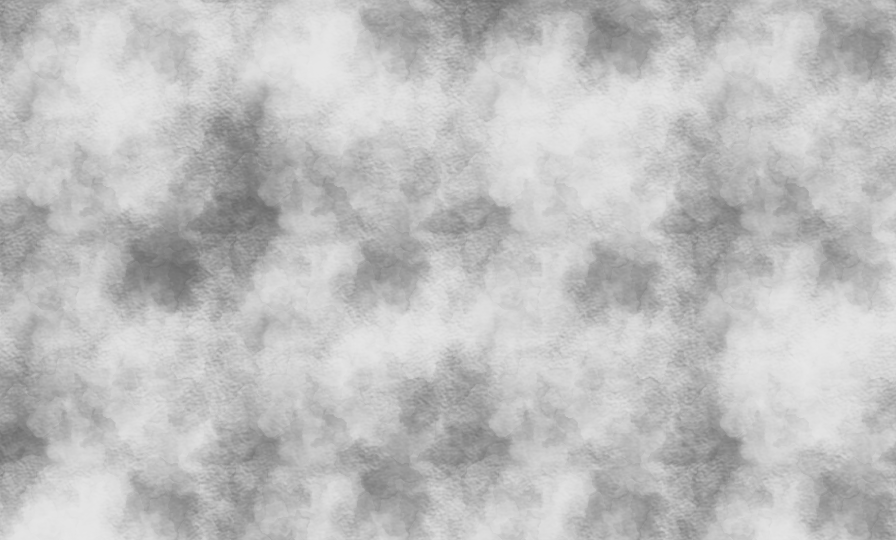
Give the GLSL for this texture, as a WebGL 2 fragment shader.

```glsl
#version 300 es
precision highp float;
// Grey watercolour clouds on rough paper: loosely tiled washes, ragged stains and fine grain.
uniform vec2 u_resolution;
out vec4 fragColor;

#define TILE 0.428          // size of the repeating wash, in canvas heights
#define BROAD_AMOUNT 1.35   // large clouds that never repeat
#define TILE_AMOUNT 0.95    // clouds that repeat with the tile
#define LAYOUT_AMOUNT 0.5   // light columns and dark bands of the tile
#define WASH_AMOUNT 0.28    // ragged wash fronts
#define STAIN_AMOUNT 0.13   // round drops
#define MOTTLE_AMOUNT 0.2   // pigment clumps
#define GRAIN_AMOUNT 0.5    // paper tooth
#define GRAIN_SCALE vec2(140.0, 185.0)
#define MID_GREY 0.764
#define CONTRAST 0.118
#define SHADOW_BEND 0.024

const float TAU = 6.2831853;
const float NO_REPEAT = 4096.0;
const float TONE_LIMIT = 2.6;

// Integer hash of a cell and a seed, two values from 0 to 1.
vec2 hash(vec2 cell, float seed) {
    uvec3 v = uvec3(ivec3(vec3(cell, seed))) * 1664525u + 1013904223u;
    v.x += v.y * v.z; v.y += v.z * v.x; v.z += v.x * v.y;
    v ^= v >> 16u;
    v.x += v.y * v.z; v.y += v.z * v.x; v.z += v.x * v.y;
    return vec2(v.yz >> 8u) / 16777216.0;
}

// Slope of one lattice corner, measured at an offset from it.
float corner(vec2 cell, vec2 offset, float period, float seed) {
    return dot(hash(mod(cell, period), seed) * 2.0 - 1.0, offset);
}

// Gradient noise that wraps after a whole number of cells, about -1 to 1.
float noise(vec2 p, float period, float seed) {
    vec2 c = floor(p), f = p - c, e = vec2(1.0, 0.0);
    vec2 s = f * f * f * (f * (f * 6.0 - 15.0) + 10.0);
    float low = mix(corner(c, f, period, seed), corner(c + e, f - e, period, seed), s.x);
    float high = mix(corner(c + e.yx, f - e.yx, period, seed), corner(c + 1.0, f - 1.0, period, seed), s.x);
    return 2.1 * mix(low, high, s.y);
}

float fbm(vec2 p, float period, float seed, int octaves) {
    float sum = 0.0, gain = 1.0;
    for (int i = 0; i < octaves; i++) {
        sum += gain * noise(p, period, seed + float(i));
        p = p * 2.0;
        period *= 2.0;
        gain *= 0.5;
    }
    return sum;
}

// Overlapping soft discs, one per jittered cell.
float stains(vec2 p, float period, float seed) {
    vec2 home = floor(p);
    float sum = 0.0;
    for (int y = -1; y <= 1; y++)
    for (int x = -1; x <= 1; x++) {
        vec2 cell = home + vec2(x, y), id = mod(cell, period);
        vec2 centre = cell + hash(id, seed), look = hash(id, seed + 1.0);
        float radius = mix(0.2, 0.65, look.x);
        float tone = look.y * 2.0 - 0.8;
        sum += tone * (1.0 - smoothstep(radius * 0.7, radius, distance(p, centre)));
    }
    return sum;
}

void main() {
    vec2 p = gl_FragCoord.xy / u_resolution.y;
    vec2 t = p / TILE;

    // Ragged displacement for crinkled edges
    vec2 ragged = vec2(fbm(t * 10.0, 10.0, 10.0, 4), fbm(t * 10.0, 10.0, 20.0, 4));
    vec2 w = t + ragged * 0.03;

    // Tile layout: light columns crossed by leaning dark bands
    float column = cos(TAU * (w.x - 0.457 + 0.07 * noise(w * 2.0, 2.0, 5.0)));
    float band = cos(TAU * (w.y - 0.4 - 0.13 * sin(TAU * (w.x - 0.94))));
    float tone = LAYOUT_AMOUNT * (column - band);

    // Soft clouds, the broad ones a little wider than tall
    tone += BROAD_AMOUNT * fbm(mat2(0.93, -0.25, 0.2, 1.15) * w + 17.3, NO_REPEAT, 30.0, 5);
    tone += TILE_AMOUNT * fbm(w * 3.0, 3.0, 40.0, 5);

    // Wash fronts: crisp on one side, fading on the other
    for (int i = 0; i < 2; i++) {
        float seed = 50.0 + 10.0 * float(i);
        float front = fbm(w * 4.0, 4.0, seed, 4);
        float wash = smoothstep(-0.05, 0.06, front) * (1.0 - smoothstep(0.05, 0.9, front));
        tone += WASH_AMOUNT * (0.3 - wash);
    }

    // Drops in two sizes, and mottling
    tone += STAIN_AMOUNT * stains(w * 7.0, 7.0, 70.0);
    tone += STAIN_AMOUNT * stains(w * 15.0, 15.0, 80.0);
    tone += MOTTLE_AMOUNT * fbm(t * 18.0, 18.0, 90.0, 3);

    // Paper tooth, lit from above and stronger in patches
    vec2 g = p * GRAIN_SCALE;
    float tooth = noise(g, NO_REPEAT, 100.0) - 0.7 * noise(g + vec2(0.2, 0.8), NO_REPEAT, 100.0);
    tooth += 0.5 * noise(g * 0.6, NO_REPEAT, 101.0);
    float patches = smoothstep(-0.6, 0.7, fbm(t * 3.0, 3.0, 110.0, 3) - 0.3 * column);
    tone += GRAIN_AMOUNT * tooth * mix(0.2, 0.7, patches);

    // Tone curve: soft limit, compressed lights, deeper shadows
    tone = TONE_LIMIT * tanh(tone / TONE_LIMIT);
    float grey = MID_GREY + CONTRAST * tone - SHADOW_BEND * tone * tone;
    fragColor = vec4(vec3(grey), 1.0);
}
```
